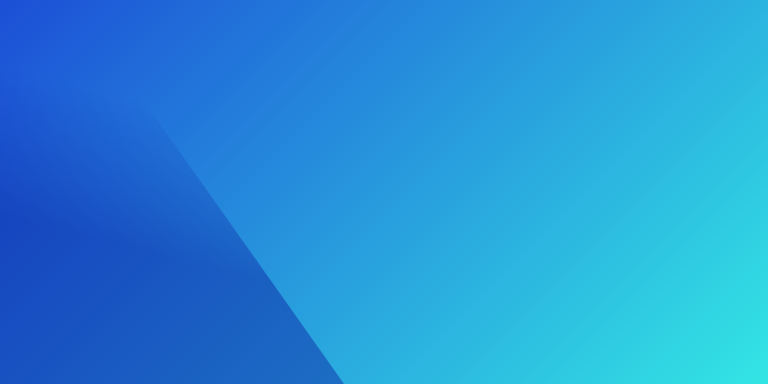
Write a WebGL 2 fragment shader that draws this background.

```glsl
#version 300 es
precision highp float;
// Diagonal blue-to-cyan gradient with a fading dark wedge at the lower left.

uniform vec2 u_resolution;
out vec4 fragColor;

// Diagonal ramp from the top-left corner (0) to the bottom-right corner (1).
vec3 diagonalGradient(vec2 p, float aspect) {
    float t = (p.x + 1.0 - p.y) / (aspect + 1.0);
    return mix(vec3(0.11, 0.31, 0.84), vec3(0.20, 0.90, 0.895), t);
}

// Coverage of the wedge: crisp slanted right edge, soft tilted top.
float wedgeShade(vec2 p, float pixel) {
    float edgeDistance = (p.x + 0.708 * p.y - 0.896) / length(vec2(1.0, 0.708));
    float inside = 1.0 - smoothstep(-pixel, pixel, edgeDistance);
    float depth = 1.0 - p.y - 0.25 * p.x;
    float fade = clamp((depth - 0.17) / 0.39, 0.0, 1.0);
    return inside * fade;
}

void main() {
    // Canvas height is one unit; the origin is at the lower left.
    vec2 p = gl_FragCoord.xy / u_resolution.y;
    float aspect = u_resolution.x / u_resolution.y;
    float pixel = 0.75 / u_resolution.y;

    vec3 color = diagonalGradient(p, aspect);
    vec3 shadeColor = vec3(0.02, 0.02, 0.59);
    color = mix(color, shadeColor, 0.38 * wedgeShade(p, pixel));

    fragColor = vec4(color, 1.0);
}
```
